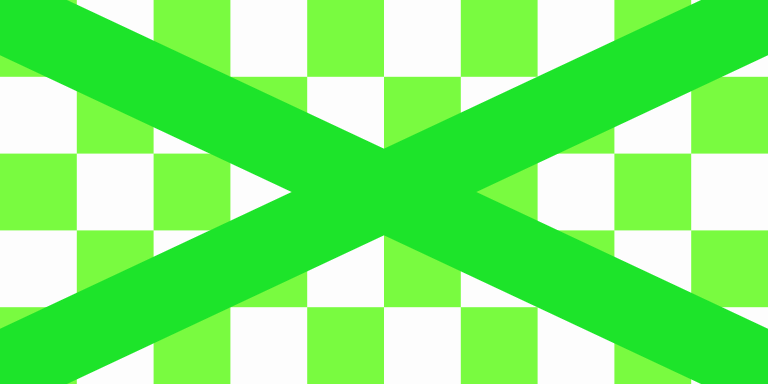
Reproduce this background procedurally as a WebGL 1 fragment shader.

```glsl
precision highp float;

// Two broad diagonal bands crossing at the centre over a checkerboard.
// The checks are a product of two clipped triangle waves; the bands are
// distances to mirrored lines. All lengths are in canvas heights.

uniform vec2 u_resolution;

const vec3 BAND_GREEN = vec3(0.115, 0.895, 0.163);
const vec3 CHECK_LIME = vec3(0.475, 0.985, 0.25);
const vec3 CHECK_WHITE = vec3(0.992);

const float ROWS = 5.0;
const float BAND_SLOPE = 0.469;
const float BAND_HALF_HEIGHT = 0.1128;

// Square wave of period 2 (+1 on even cells, -1 on odd), edges softened.
vec2 squareWave(vec2 cell, float pixel) {
  vec2 triangle = 0.5 - abs(mod(cell + 0.5, 2.0) - 1.0);
  return clamp(2.0 * triangle / pixel, -1.0, 1.0);
}

// Coverage of even checks, from 0 to 1.
float checker(vec2 cell, float pixel) {
  vec2 wave = squareWave(cell, pixel);
  return 0.5 + 0.5 * wave.x * wave.y;
}

// Signed distance to the crossed bands; folding mirrors one into both.
float crossDistance(vec2 p, float slope, float halfHeight) {
  vec2 q = abs(p);
  float rise = abs(q.y - slope * q.x) - halfHeight;
  return rise / sqrt(1.0 + slope * slope);
}

// Coverage of a shape from its signed distance.
float coverage(float dist, float pixel) {
  return clamp(0.5 - dist / pixel, 0.0, 1.0);
}

void main() {
  float pixel = 1.0 / u_resolution.y;
  vec2 uv = gl_FragCoord.xy * pixel;
  vec2 centred = uv - 0.5 * u_resolution * pixel;

  // Checkerboard
  float lime = checker(uv * ROWS, pixel * ROWS);
  vec3 color = mix(CHECK_WHITE, CHECK_LIME, lime);

  // Crossed bands
  float band = crossDistance(centred, BAND_SLOPE, BAND_HALF_HEIGHT);
  color = mix(color, BAND_GREEN, coverage(band, pixel));

  gl_FragColor = vec4(color, 1.0);
}
```
